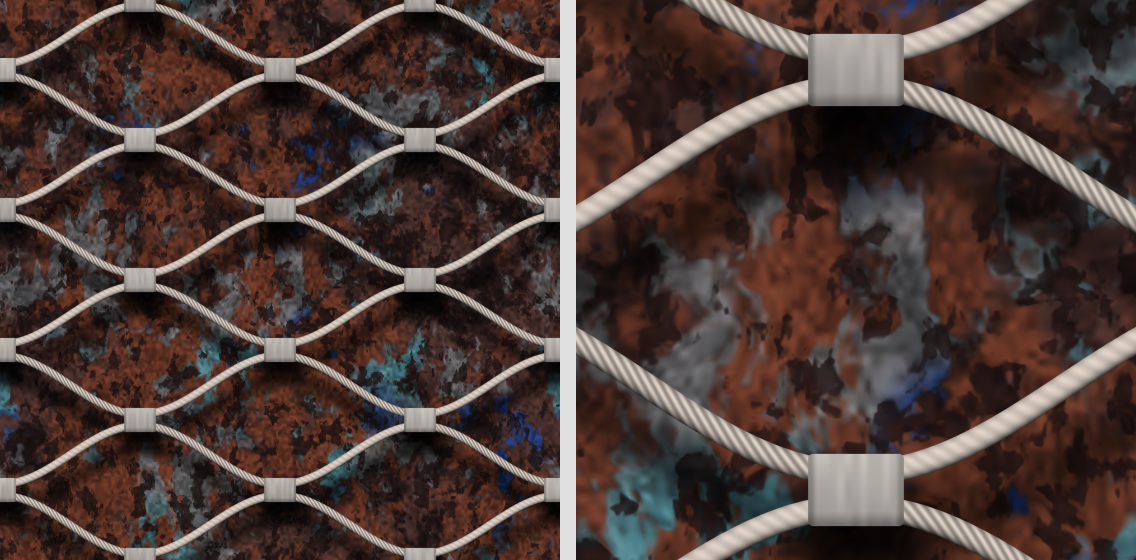
Left: the whole. Right: its middle third, enlarged.
This pattern is drawn by a Shadertoy shader. Its source:

```glsl
// Steel cable mesh with crimped sleeves over a rusted, paint-flecked metal sheet; tiles seamlessly.
#define COLS 2.0            // mesh cells across
#define ROWS 4.0            // mesh cells down
#define CABLE_RADIUS 0.0073
#define CABLE_SWING 0.0525  // amplitude of the cable wave
#define STRANDS 120.0       // twists across the tile, whole number
#define SLEEVE_HALF vec2(0.0285, 0.0215)
#define SHADOW_SHIFT vec2(0.008, -0.042)
#define SHADOW_DEPTH 0.85
#define PAINT_AMOUNT 0.50   // 0 = bare rust, 1 = fully painted
#define TAU 6.2831853

const vec3 DARK   = vec3(0.11, 0.070, 0.070);
const vec3 BROWN  = vec3(0.27, 0.175, 0.160);
const vec3 RUST   = vec3(0.43, 0.215, 0.140);
const vec3 GREY   = vec3(0.37, 0.380, 0.390);
const vec3 TEAL   = vec3(0.24, 0.450, 0.490);
const vec3 BLUE   = vec3(0.09, 0.210, 0.480);
const vec3 CABLE  = vec3(0.86, 0.810, 0.770);
const vec3 SLEEVE = vec3(0.67, 0.650, 0.630);

// Integer hash to 0..1
float hash(uvec2 cell, uint seed) {
    uint h = cell.x * 1664525u + cell.y * 22695477u + seed * 974711u;
    h = (h ^ (h >> 16)) * 73244475u;
    h = (h ^ (h >> 15)) * 73244475u;
    return float((h ^ (h >> 16)) & 65535u) / 65535.0;
}

// Value noise that wraps over the unit square
float noise(vec2 uv, vec2 period, uint seed) {
    vec2 p = uv * period, i = floor(p), f = p - i;
    f = f * f * (3.0 - 2.0 * f);
    uvec2 lo = uvec2(mod(i, period)), hi = uvec2(mod(i + 1.0, period));
    return mix(mix(hash(lo, seed), hash(uvec2(hi.x, lo.y), seed), f.x),
               mix(hash(uvec2(lo.x, hi.y), seed), hash(hi, seed), f.x), f.y);
}

float fbm(vec2 uv, vec2 period, uint seed) {
    float sum = 0.0, total = 0.0, gain = 1.0;
    for (uint i = 0u; i < 4u; i++) {
        sum += gain * noise(uv, period, seed + i);
        total += gain;
        gain *= 0.65;
        period *= 2.0;
    }
    return sum / total;
}

// Corroded sheet: rust blotches, flaking paint and pits
vec3 rustedSheet(vec2 uv) {
    vec2 p = uv + 0.025 * (vec2(fbm(uv, vec2(14.0), 1u), fbm(uv, vec2(14.0), 7u)) - 0.5);
    float grain = fbm(p, vec2(22.0, 18.0), 13u);
    float flake = fbm(p, vec2(30.0, 22.0), 19u);
    float blotch = fbm(p, vec2(4.0), 25u);
    float region = fbm(p, vec2(6.0, 4.0), 31u);
    float tint = noise(p, vec2(7.0, 6.0), 37u);
    float pits = fbm(p, vec2(45.0, 36.0), 43u);

    vec3 colour = mix(DARK, BROWN, smoothstep(0.32, 0.56, grain));
    colour = mix(colour, RUST, 0.75 * smoothstep(0.48, 0.62, 0.5 * (blotch + flake)));
    vec3 paint = mix(GREY, TEAL, smoothstep(0.52, 0.85, tint));
    paint = mix(paint, BLUE, smoothstep(0.70, 0.85, noise(p, vec2(9.0, 8.0), 53u)));
    float cover = 0.45 * region + 0.55 * (1.0 - flake) + 0.3 * (PAINT_AMOUNT - 0.5);
    colour = mix(colour, paint * (0.55 + 0.8 * grain), 0.85 * smoothstep(0.515, 0.60, cover));
    colour = mix(colour, DARK, 0.8 * smoothstep(0.53, 0.64, pits));
    return colour * (0.72 + 0.56 * noise(p, vec2(180.0, 150.0), 61u));
}

// Nearest cable: signed offset across it, and its slope
vec2 nearestCable(vec2 uv) {
    vec2 best = vec2(1.0, 0.0);
    float angle = TAU * COLS * uv.x;
    for (float side = -1.0; side < 2.0; side += 2.0) {
        float slope = -side * CABLE_SWING * TAU * COLS * sin(angle);
        float y = uv.y - (0.5 - 0.25 * side) / ROWS - side * CABLE_SWING * cos(angle);
        y -= round(y * ROWS) / ROWS;
        float across = y * inversesqrt(1.0 + slope * slope);
        if (abs(across) < abs(best.x)) best = vec2(across, slope);
    }
    return best;
}

// Nearest sleeve of the staggered lattice: local position and distance
vec3 nearestSleeve(vec2 uv) {
    vec3 best = vec3(0.0, 0.0, 1.0);
    vec2 pitch = 1.0 / vec2(COLS, ROWS);
    for (float k = 0.0; k < 2.0; k++) {
        vec2 p = uv - 0.5 * pitch * vec2(k, 1.0 - k);
        p -= pitch * round(p / pitch);
        vec2 q = abs(p) - SLEEVE_HALF + 0.003;
        float d = length(max(q, 0.0)) + min(max(q.x, q.y), 0.0) - 0.003;
        if (d < best.z) best = vec3(p, d);
    }
    return best;
}

void mainImage(out vec4 fragColor, in vec2 fragCoord) {
    vec2 uv = fragCoord / iResolution.xy;
    float aa = 0.75 / min(iResolution.x, iResolution.y);
    vec3 colour = rustedSheet(uv);

    // Soft shadows cast on the sheet
    float cableShade = smoothstep(0.028, 0.0, abs(nearestCable(uv - SHADOW_SHIFT).x));
    float sleeveShade = smoothstep(0.030, -0.018, nearestSleeve(uv - 0.6 * SHADOW_SHIFT).z);
    colour *= (1.0 - 0.55 * SHADOW_DEPTH * cableShade) * (1.0 - SHADOW_DEPTH * sleeveShade);

    // Twisted cables, strands clearer where they run downhill
    vec2 cable = nearestCable(uv);
    float across = clamp(cable.x / CABLE_RADIUS, -1.0, 1.0);
    float strand = sin(TAU * (STRANDS * uv.x + 0.9 * across));
    float twist = mix(0.05, 0.17, smoothstep(0.1, -0.3, cable.y));
    float roundness = 1.0 - 0.45 * pow(abs(across - 0.15), 3.0) + 0.08 * across;
    vec3 steel = CABLE * roundness * (1.0 - twist + twist * strand);
    colour = mix(colour, steel, smoothstep(aa, -aa, abs(cable.x) - CABLE_RADIUS));

    // Brushed sleeves with darker rims
    vec3 sleeve = nearestSleeve(uv);
    vec2 local = sleeve.xy / SLEEVE_HALF;
    float brushed = 0.90 + 0.14 * noise(uv, vec2(220.0, 40.0), 71u) + 0.08 * noise(uv, vec2(9.0), 79u);
    float bevel = 1.0 + 0.10 * local.y - 0.25 * smoothstep(0.55, 1.0, -local.y);
    bevel *= 1.0 - 0.22 * smoothstep(0.80, 0.95, abs(local.x));
    colour = mix(colour, SLEEVE * brushed * bevel, smoothstep(aa, -aa, sleeve.z));

    fragColor = vec4(colour, 1.0);
}
```
